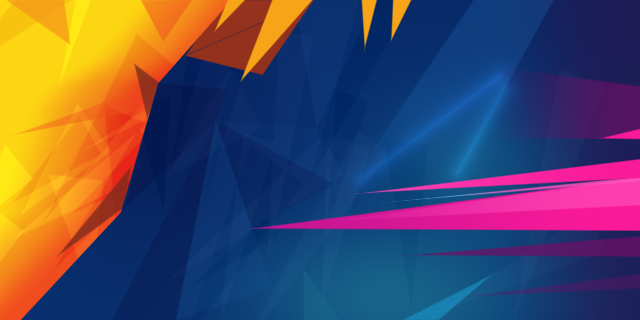
Reproduce this background procedurally as a WebGL 1 fragment shader.

```glsl
precision highp float;

// Abstract shards: a fiery faceted mass on the left, deep blue glassy facets
// in the middle and magenta darts from the right edge. Everything is soft-edged
// triangles, half-planes and glows, in a space 2 units wide and 1 high.

uniform vec2 u_resolution;

const vec3 NAVY = vec3(0.03, 0.09, 0.31);
const vec3 BLUE = vec3(0.03, 0.19, 0.44);
const vec3 SKY = vec3(0.10, 0.34, 0.62);
const vec3 TEAL = vec3(0.10, 0.43, 0.56);
const vec3 CYAN = vec3(0.10, 0.58, 0.78);
const vec3 VIOLET = vec3(0.13, 0.10, 0.33);
const vec3 WINE = vec3(0.42, 0.06, 0.40);
const vec3 PINK = vec3(0.98, 0.10, 0.60);
const vec3 MAGENTA = vec3(0.78, 0.08, 0.58);
const vec3 ROSE = vec3(1.00, 0.32, 0.74);
const vec3 YELLOW = vec3(0.99, 0.84, 0.07);
const vec3 ORANGE = vec3(0.96, 0.58, 0.10);
const vec3 RED = vec3(0.94, 0.30, 0.12);
const vec3 BROWN = vec3(0.50, 0.17, 0.11);
const float FIRE_FACETS = 0.30;
const float BLUE_FACETS = 0.035;

float hash(float n) { return fract(sin(n * 12.9898) * 43758.5); }

// Signed distance to a line, positive on the left of a -> b
float lineDist(vec2 p, vec2 a, vec2 b) {
  vec2 d = normalize(b - a);
  return d.x * (p.y - a.y) - d.y * (p.x - a.x);
}

float soft(float d) {
  float w = 1.0 / u_resolution.y;
  return smoothstep(-w, w, d);
}

float side(vec2 p, vec2 a, vec2 b) { return soft(lineDist(p, a, b)); }

float tri(vec2 p, vec2 a, vec2 b, vec2 c) {
  float turn = sign(lineDist(c, a, b));
  float d = min(lineDist(p, a, b) * turn, lineDist(p, b, c) * turn);
  return soft(min(d, lineDist(p, c, a) * turn));
}

// Dart from a tip to the right edge of the canvas
float dart(vec2 p, vec2 tip, float top, float bottom) {
  return tri(p, tip, vec2(2.02, bottom), vec2(2.02, top));
}

// Glow around a segment
float streak(vec2 p, vec2 a, vec2 b, float width) {
  float t = clamp(dot(p - a, b - a) / dot(b - a, b - a), 0.0, 1.0);
  return exp(-length(p - mix(a, b, t)) / width);
}

float glow(vec2 p, vec2 center, vec2 radius) {
  vec2 q = (p - center) / radius;
  return exp(-dot(q, q));
}

// Scattered translucent wedges, lighter or darker than their surroundings
float facets(vec2 p, float seed, vec2 corner, vec2 size) {
  float sum = 0.0;
  for (int i = 0; i < 16; i++) {
    float n = seed + float(i) * 5.0;
    vec2 a = corner + size * vec2(hash(n), hash(n + 1.0));
    float angle = 0.35 + 1.2 * hash(n + 2.0);
    vec2 dir = vec2(cos(angle), sin(angle));
    vec2 b = a + dir * (0.3 + 0.5 * hash(n + 3.0));
    vec2 c = b + vec2(-dir.y, dir.x) * (0.06 + 0.16 * hash(n + 4.0));
    sum += tri(p, a, b, c) * (mod(float(i), 2.0) - 0.5);
  }
  return sum;
}

vec3 blueField(vec2 p) {
  vec3 col = mix(BLUE, NAVY, 0.6 * glow(p, vec2(0.5, 0.6), vec2(0.35, 0.5)));
  col = mix(col, NAVY, 0.25 * smoothstep(0.6, 1.0, p.y));
  col = mix(col, VIOLET, smoothstep(1.5, 1.95, p.x) * 0.85);
  col = mix(col, TEAL, 0.85 * glow(p, vec2(1.22, 0.07), vec2(0.45, 0.24)));
  col = mix(col, TEAL, 0.55 * glow(p, vec2(1.46, 0.48), vec2(0.26, 0.20)));
  // Large glass facets meeting at one apex
  vec2 apex = vec2(0.675, 0.622);
  col = mix(col, NAVY, 0.6 * tri(p, vec2(0.39, 0.35), vec2(0.495, 0.74), apex));
  col = mix(col, NAVY, 0.6 * tri(p, vec2(0.495, 0.74), vec2(0.71, 0.72), apex));
  col = mix(col, NAVY, 0.45 * tri(p, vec2(0.35, 0.0), vec2(0.55, 0.0), apex));
  col = mix(col, SKY, 0.18 * tri(p, vec2(0.55, 0.0), vec2(0.85, 0.1), apex));
  col = mix(col, NAVY, 0.22 * tri(p, vec2(0.79, 0.28), vec2(1.04, 0.427), apex));
  col = mix(col, SKY, 0.16 * tri(p, vec2(0.92, 1.0), vec2(0.99, 0.6), vec2(1.17, 1.0)));
  col = mix(col, SKY, 0.08 * tri(p, vec2(0.99, 0.6), vec2(1.04, 0.427), apex));
  col += BLUE_FACETS * facets(p, 3.0, vec2(0.4, -0.1), vec2(1.3, 0.8));
  // Diagonal light beam and its bright streaks
  float beam = side(p, vec2(1.41, 0.42), vec2(1.73, 1.0)) * side(p, vec2(1.48, 1.0), vec2(1.09, 0.42));
  col = mix(col, SKY, 0.40 * beam * smoothstep(0.40, 0.7, p.y));
  col += 0.28 * SKY * streak(p, vec2(1.13, 0.44), vec2(1.56, 0.76), 0.025);
  col += 0.35 * TEAL * streak(p, vec2(1.43, 0.46), vec2(1.58, 0.72), 0.025);
  // Wine haze on the right, cyan splinters below
  float haze = side(p, vec2(2.0, 0.73), vec2(1.48, 0.8)) * soft(p.y - 0.567);
  col = mix(col, WINE, 0.7 * haze * smoothstep(1.5, 2.0, p.x));
  col = mix(col, CYAN, 0.65 * tri(p, vec2(1.26, 0.0), vec2(1.535, 0.14), vec2(1.37, 0.0)));
  return mix(col, TEAL, 0.4 * tri(p, vec2(0.95, 0.16), vec2(0.95, 0.0), vec2(1.06, 0.0)));
}

vec3 addFire(vec3 col, vec2 p) {
  float rim = max(min(0.065 + 0.93 * p.y, 0.28 + 0.29 * p.y), 0.88 * p.y - 0.156);
  float depth = rim - p.x;
  float heat = depth + 0.10 * smoothstep(0.65, 0.85, p.y);
  vec3 fire = mix(RED, ORANGE, smoothstep(0.03, 0.24, heat));
  fire = mix(fire, YELLOW, smoothstep(0.2, 0.4, heat));
  fire += FIRE_FACETS * vec3(0.12, 0.5, 0.08) * facets(p, 11.0, vec2(-0.2, -0.1), vec2(0.6, 0.9));
  fire = mix(fire, ORANGE, 0.7 * tri(p, vec2(0.02, 1.0), vec2(0.22, 0.86), vec2(0.2, 1.0)));
  fire = mix(fire, RED, 0.4 * tri(p, vec2(0.05, 0.58), vec2(0.49, 0.74), vec2(0.46, 0.66)));
  fire = mix(fire, RED, 0.5 * tri(p, vec2(0.44, 1.0), vec2(0.51, 0.87), vec2(0.6, 1.0)));
  fire = mix(fire, BROWN, 0.8 * tri(p, vec2(0.18, 0.2), vec2(0.41, 0.48), vec2(0.385, 0.35)));
  fire = mix(fire, BROWN, 0.8 * tri(p, vec2(0.42, 0.8), vec2(0.5, 0.74), vec2(0.46, 0.63)));
  // Brown fold, then bright hanging shards
  float fold = max(tri(p, vec2(0.58, 0.826), vec2(0.82, 0.766), vec2(0.98, 1.0)),
                   tri(p, vec2(0.58, 0.826), vec2(0.98, 1.0), vec2(0.70, 1.0)));
  col = mix(col, mix(BROWN, RED, 0.2 * p.y), fold);
  col = mix(col, fire, soft(depth));
  float shards = tri(p, vec2(0.753, 0.747), vec2(0.855, 1.01), vec2(0.985, 1.01));
  shards = max(shards, tri(p, vec2(0.672, 0.904), vec2(0.716, 1.01), vec2(0.775, 1.01)));
  shards = max(shards, tri(p, vec2(1.14, 0.852), vec2(1.13, 1.01), vec2(1.18, 1.01)));
  shards = max(shards, tri(p, vec2(1.223, 0.875), vec2(1.229, 1.01), vec2(1.29, 1.01)));
  return mix(col, mix(ORANGE, YELLOW, 0.25), shards);
}

vec3 addDarts(vec3 col, vec2 p) {
  float reach = smoothstep(0.8, 2.0, p.x);
  col = mix(col, WINE, 0.75 * dart(p, vec2(1.29, 0.203), 0.263, 0.198));
  col = mix(col, WINE, 0.4 * dart(p, vec2(1.48, 0.075), 0.146, 0.10));
  col = mix(col, mix(MAGENTA, PINK, reach), dart(p, vec2(0.794, 0.286), 0.448, 0.279));
  col = mix(col, ROSE, 0.65 * reach * dart(p, vec2(1.05, 0.31), 0.448, 0.36));
  vec3 sliver = mix(vec3(0.5, 0.8, 0.95), ROSE, smoothstep(1.36, 1.65, p.x));
  col = mix(col, sliver, 0.85 * dart(p, vec2(1.34, 0.38), 0.450, 0.435));
  col = mix(col, mix(ROSE, PINK, reach), dart(p, vec2(1.151, 0.398), 0.505, 0.445));
  return mix(col, PINK, dart(p, vec2(1.88, 0.568), 0.602, 0.565));
}

void main() {
  vec2 p = gl_FragCoord.xy / u_resolution * vec2(2.0, 1.0);
  vec3 col = addDarts(addFire(blueField(p), p), p);
  gl_FragColor = vec4(clamp(col, 0.0, 1.0), 1.0);
}
```
